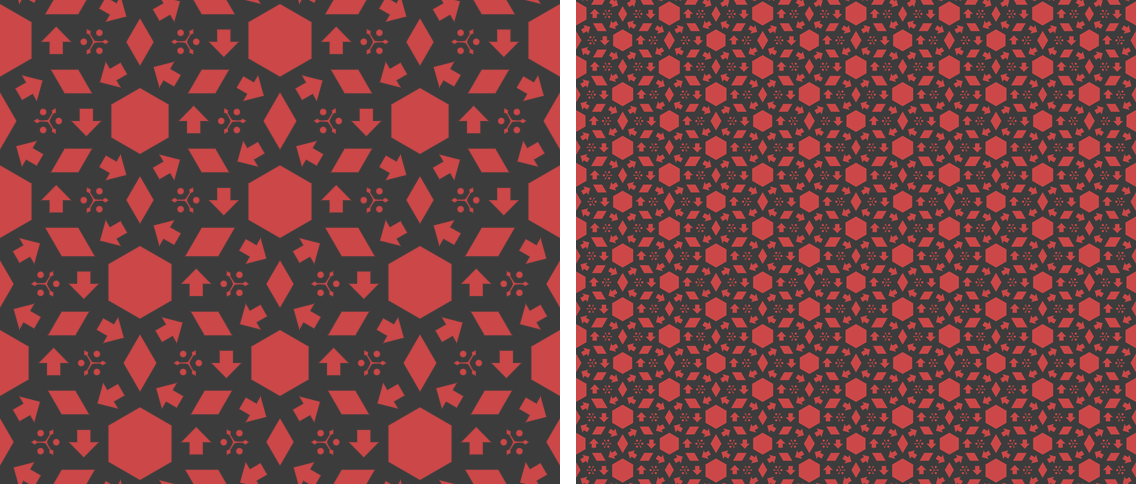
Left, the tile; right, the same tile 3 across and 3 down.
A WebGL 1 fragment shader for this pattern:

```glsl
precision highp float;
// Flat lattice of hexagons, rhombi, arrow triplets and small three-armed ornaments.

uniform vec2 u_resolution;

#define REPEATS vec2(2.0, 3.0)       // lattice cells across and down
#define GROUND vec3(0.236)
#define INK vec3(0.80, 0.282, 0.282)
#define SMALL_HEX 0.177              // inradii, in units of the lattice spacing
#define LARGE_HEX 0.195
#define SMALL_RHOMBUS 0.0845         // half widths
#define LARGE_RHOMBUS 0.102
#define SHIFT 0.0105                 // drift of the parts toward the smaller hexagon
#define ARROW_RADIUS 0.235
#define DOT_RADIUS 0.020
#define ARM_WIDTH 0.0034

const float ROOT3 = 1.7320508;
const float PI = 3.14159265;

vec2 rotate(vec2 p, float a) {
  float c = cos(a), s = sin(a);
  return vec2(c * p.x - s * p.y, s * p.x + c * p.y);
}

// Turns p into the sector around the positive x axis
vec2 foldSector(vec2 p, float count) {
  float step = 2.0 * PI / count;
  return rotate(p, -step * floor(atan(p.y, p.x) / step + 0.5));
}

// Hexagon with a vertex pointing up
float hexagon(vec2 p, float inradius) {
  p = abs(p);
  return max(p.x, 0.5 * p.x + 0.5 * ROOT3 * p.y) - inradius;
}

float rhombus(vec2 p, vec2 halfSize) {
  return dot(abs(p) - vec2(halfSize.x, 0.0), normalize(halfSize.yx));
}

// Arrow pointing up, with the base of its head at the origin
float arrow(vec2 p) {
  p.x = abs(p.x);
  vec2 head = vec2(0.092, 0.094);
  float tip = max(-p.y, dot(p - vec2(0.0, head.y), normalize(head.yx)));
  float shaft = max(p.x - 0.041, abs(p.y + 0.028) - 0.048);
  return min(tip, shaft);
}

// One third of the ornament: a dot on the x axis and an arm along 60 degrees
float ornament(vec2 p) {
  float dotShape = length(p - vec2(0.0645, 0.0)) - DOT_RADIUS;
  vec2 q = rotate(vec2(p.x, abs(p.y)), -PI / 3.0);
  float stroke = abs(q.y) - ARM_WIDTH - 0.004 * exp(-90.0 * abs(q.x));
  float arm = max(stroke, q.x - 0.085);
  float barb = rhombus(q - vec2(0.069, 0.0), vec2(0.021, 0.014));
  return min(dotShape, min(arm, barb));
}

// Offset from the nearest smaller hexagon
vec2 nearestCentre(vec2 p) {
  vec2 period = vec2(ROOT3, 3.0);
  vec2 a = mod(p + 0.5 * period, period) - 0.5 * period;
  vec2 b = mod(p, period) - 0.5 * period;
  return dot(a, a) < dot(b, b) ? a : b;
}

float pattern(vec2 p) {
  // One triangle: smaller hexagon at the origin, larger ones on the far side
  vec2 t = foldSector(nearestCentre(p), 6.0);
  vec2 m = vec2(t.x, abs(t.y));

  float d = hexagon(t, SMALL_HEX);
  d = min(d, hexagon(m - vec2(0.5 * ROOT3, 0.5), LARGE_HEX));

  // Rhombi halfway along the triangle sides
  vec2 side = rotate(m, -PI / 6.0) - vec2(0.5 - SHIFT, 0.0);
  d = min(d, rhombus(side, SMALL_RHOMBUS * vec2(ROOT3, 1.0)));
  vec2 farSide = t - vec2(0.5 * ROOT3, 0.0);
  d = min(d, rhombus(farSide, LARGE_RHOMBUS * vec2(1.0, ROOT3)));

  // Arrows circling clockwise around the ornament
  vec2 g = foldSector(vec2(1.0 / ROOT3 - SHIFT, 0.0) - t, 3.0);
  d = min(d, arrow(vec2(ARROW_RADIUS - g.x, -g.y)));
  return min(d, ornament(g));
}

void main() {
  vec2 uv = gl_FragCoord.xy / u_resolution;
  vec2 p = uv * REPEATS * vec2(ROOT3, 1.0) - vec2(0.0, 0.75);
  float edge = 0.8 * REPEATS.y / u_resolution.y;
  float ink = 1.0 - smoothstep(-edge, edge, pattern(p));
  gl_FragColor = vec4(mix(GROUND, INK, ink), 1.0);
}
```
